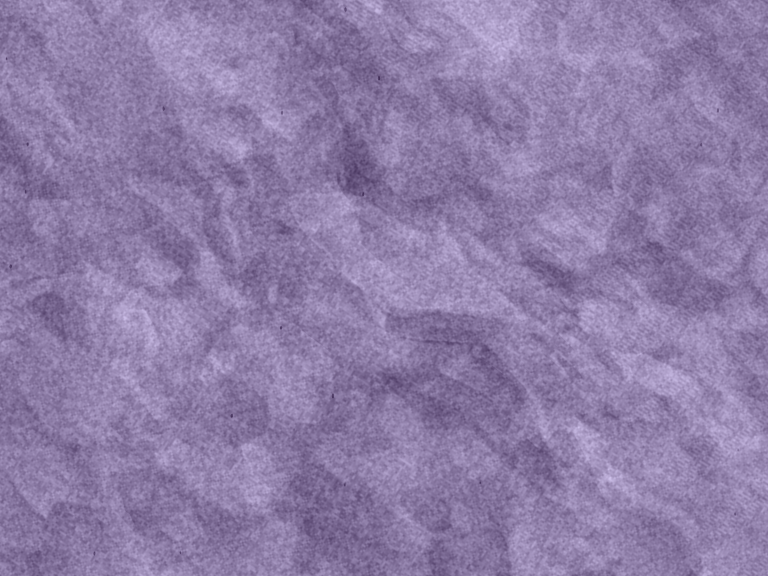
Reproduce this texture procedurally as a Shadertoy shader.

```glsl
// Crumpled violet paper: soft-edged tilted facets and one-sided folds, mostly
// running down to the right, are laid over broad clouds of tone.
// Fine grain and a few dark specks finish the surface.

float hash(vec2 p) {
    return fract(sin(dot(p, vec2(127.1, 311.7))) * 43758.5);
}

vec2 hash2(vec2 p) {
    return vec2(hash(p), hash(p + 37.3));
}

float noise(vec2 p) {
    vec2 i = floor(p), f = fract(p);
    f = f * f * (3.0 - 2.0 * f);
    return mix(mix(hash(i), hash(i + vec2(1, 0)), f.x),
               mix(hash(i + vec2(0, 1)), hash(i + vec2(1, 1)), f.x), f.y);
}

float fbm(vec2 p) {
    float sum = 0.0, amp = 0.53;
    for (int i = 0; i < 4; i++) {
        sum += amp * noise(p);
        p = mat2(0.8, 0.6, -0.6, 0.8) * p * 2.1 + 5.7;
        amp *= 0.5;
    }
    return sum;
}

// Voronoi cells, each a tilted plane of its own tone, blended at their borders
float facets(vec2 p, float sharpness) {
    vec2 cell = floor(p);
    float tone = 0.0, total = 1e-20;
    for (int y = -1; y <= 1; y++)
    for (int x = -1; x <= 1; x++) {
        vec2 id = cell + vec2(x, y);
        vec2 away = p - id - 0.1 - 0.8 * hash2(id);
        float weight = exp(-sharpness * dot(away, away));
        float angle = 6.283 * hash(id + 11.7);
        float tilt = dot(away, vec2(cos(angle), sin(angle)));
        tone += weight * (hash(id + 71.9) - 0.5 + 0.8 * tilt);
        total += weight;
    }
    return tone / total;
}

// A crisp line, light on one side and dark on the other, fading away from it
float fold(vec2 p, float width) {
    float d = fbm(p) - 0.5;
    float side = 1.0 - 2.0 * smoothstep(-width, width, d);
    float present = smoothstep(0.35, 0.65, noise(p * 0.9 + 43.0));
    return side * exp(-abs(d) * 15.0) * present;
}

// Sparse dark flecks, slightly taller than wide
float specks(vec2 p) {
    vec2 id = floor(p * 34.0);
    vec2 away = fract(p * 34.0) - 0.3 - 0.4 * hash2(id);
    float shape = length(away * vec2(1.3, 0.7)) + 0.07 * noise(p * 190.0);
    return step(0.982, hash(id + 5.1)) * (1.0 - smoothstep(0.06, 0.15, shape));
}

void mainImage(out vec4 fragColor, in vec2 fragCoord) {
    vec2 p = fragCoord / iResolution.y;

    // Bend the sheet, then turn it so that x runs along the main creases
    vec2 bent = p + 0.10 * vec2(noise(p * 3.5), noise(p * 3.5 + 19.0))
                  + 0.03 * vec2(noise(p * 13.0 + 7.0), noise(p * 13.0 + 31.0));
    vec2 q = mat2(0.73, 0.68, -0.68, 0.73) * bent;

    // Broad tone
    float shade = 0.15 * (fbm(q * vec2(2.2, 3.6) + 3.0) - 0.5);

    // Facets from large to small
    shade += 0.058 * facets(q * vec2(3.4, 6.5) + 2.0, 45.0);
    shade += 0.070 * facets(q * vec2(6.5, 12.0) + 17.0, 40.0);
    shade += 0.072 * facets(q * vec2(12.0, 20.0) + 29.0, 34.0)
           * smoothstep(0.2, 0.6, noise(p * 4.0 + 13.0));
    shade += 0.045 * facets(bent * vec2(25.0, 29.0) + 61.0, 28.0)
           * smoothstep(0.3, 0.7, noise(p * 5.0 + 3.0));

    // Folds: long diagonal ones, then shorter ones at other angles
    shade += 0.060 * fold(q * vec2(1.5, 4.0) + 8.0, 0.02);
    shade += 0.062 * fold(q * vec2(3.0, 7.0) + 24.0, 0.03);
    shade += 0.060 * fold(bent * vec2(6.0, 8.0) + 51.0, 0.04);

    // Paper grain, turned so that it does not line up with the canvas
    vec2 grain = mat2(0.85, 0.53, -0.53, 0.85) * p;
    shade += 0.130 * (noise(grain * 290.0) - 0.5);
    shade += 0.095 * (noise(grain.yx * 170.0 + 9.0) - 0.5);
    shade -= 0.2 * specks(p);

    vec3 violet = vec3(0.565, 0.502, 0.666);
    fragColor = vec4(violet + shade * vec3(1.0, 1.04, 1.04), 1.0);
}
```
